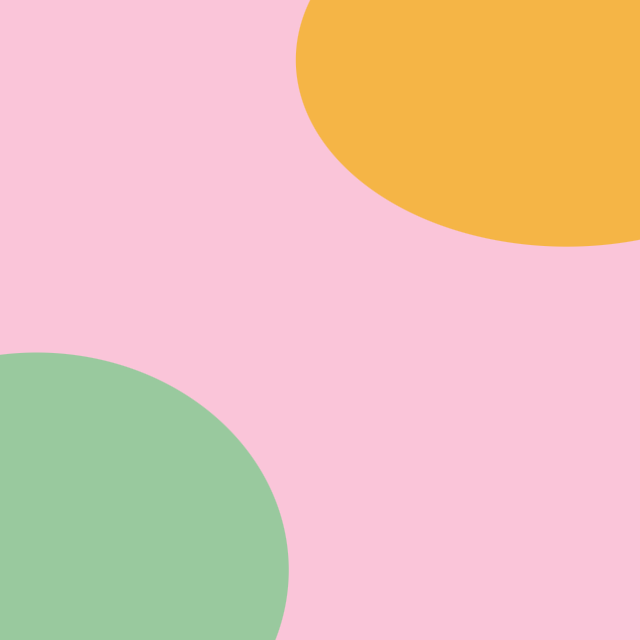
Reproduce this background procedurally as a three.js fragment shader.

```glsl
// Two large flat ellipses, amber at the upper right and sage at the lower left,
// run off the edges of a plain pink ground. Each is an implicit ellipse
// whose edge is smoothed by its screen-space derivative.

varying vec2 vUv;

// Coverage of an axis-aligned ellipse: 1 inside, 0 outside.
float ellipseMask(vec2 point, vec2 center, vec2 radii) {
  float radial = length((point - center) / radii);
  float pixelWidth = max(fwidth(radial), 1e-5);
  return clamp(0.5 + (1.0 - radial) / pixelWidth, 0.0, 1.0);
}

void main() {
  vec3 pink = vec3(0.98, 0.773, 0.851);
  vec3 amber = vec3(0.961, 0.708, 0.273);
  vec3 sage = vec3(0.6, 0.79, 0.62);

  // Ground, then the upper and lower ellipses
  vec3 color = pink;
  color = mix(color, amber, ellipseMask(vUv, vec2(0.8854, 0.9063), vec2(0.4232, 0.2917)));
  color = mix(color, sage, ellipseMask(vUv, vec2(0.0573, 0.1094), vec2(0.3939, 0.3398)));

  gl_FragColor = vec4(color, 1.0);
}
```
